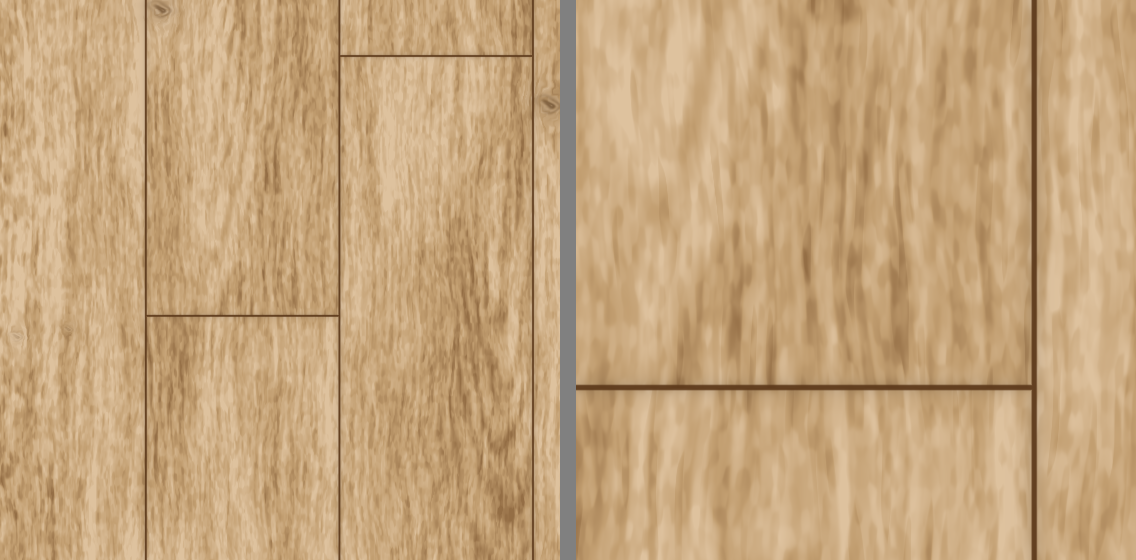
Left: the whole. Right: its middle third, enlarged.
Reproduce this texture procedurally as a WebGL 2 fragment shader.

```glsl
#version 300 es
precision highp float;
// Light oak floor: tall planks with staggered end joints, fine grain, cathedral rings and knots.
uniform vec2 u_resolution;
out vec4 fragColor;

vec2 hash2(vec2 p) {
  vec3 q = fract(p.xyx * vec3(0.1031, 0.1030, 0.0973));
  q += dot(q, q.yzx + 33.33);
  return fract((q.xx + q.yz) * q.zy);
}

// Smooth cellular noise: cell values blended by distance to each cell point.
float cells(vec2 p) {
  vec2 cell = floor(p), f = p - cell;
  float sum = 0.0, total = 0.0;
  for (int j = -1; j <= 1; j++)
    for (int i = -1; i <= 1; i++) {
      vec2 offset = vec2(i, j);
      vec2 h = hash2(cell + offset + 400.0);
      vec2 d = offset + 0.15 + 0.7 * h - f;
      float w = exp(-6.0 * dot(d, d));
      sum += w * fract(h.x * 7.3 + h.y * 3.7);
      total += w;
    }
  return sum / total;
}

// Layered sines that make the grain lines wander.
float wander(vec2 p, float seed) {
  return sin(p.y * 9.0 + p.x * 14.0 + seed)
       + 0.5 * sin(p.y * 23.0 - p.x * 31.0 + seed * 2.3)
       + 0.25 * sin(p.y * 57.0 + p.x * 60.0 + seed * 4.1);
}

vec3 oak(float tone) {
  vec3 brown = vec3(0.58, 0.43, 0.27), tan_ = vec3(0.76, 0.62, 0.44), cream = vec3(0.87, 0.76, 0.62);
  float t = 2.0 * clamp(tone, 0.0, 1.0);
  return mix(mix(brown, tan_, min(t, 1.0)), cream, max(t - 1.0, 0.0));
}

void main() {
  vec2 uv = gl_FragCoord.xy / u_resolution;
  float pixel = 1.0 / min(u_resolution.x, u_resolution.y);

  // Plank layout: equal columns, each end joint a fixed step higher than the last.
  float width = 0.3457;
  float across = (uv.x - 0.2604) / width;
  float column = floor(across);
  across -= column;
  float joint = 0.436 + 0.464 * column;
  float row = step(joint, uv.y);
  float seed = column * 3.1 + row * 7.7;

  // Knots push the grain aside and darken the wood.
  vec3 knots[4] = vec3[4](vec3(0.288, 0.985, 0.020), vec3(0.982, 0.815, 0.022),
                          vec3(0.030, 0.400, 0.012), vec3(0.122, 0.413, 0.010));
  float bend = 0.0, knotShade = 0.0;
  for (int i = 0; i < 4; i++) {
    vec2 d = (uv - knots[i].xy) / knots[i].z;
    d.y *= 1.25;
    d += 0.2 * vec2(sin(d.y * 4.0), sin(d.x * 3.0 + 1.0));
    float r = length(d);
    float strength = i < 2 ? 0.55 : 0.2;
    bend += sign(d.x) * knots[i].z * 0.7 * smoothstep(0.0, 0.7, abs(d.x)) * exp(-0.25 * r * r);
    knotShade += strength * exp(-1.3 * r * r) * (0.75 + 0.4 * sin(r * 9.0 + d.x * 2.0));
    knotShade += 0.2 * strength * exp(-0.16 * r * r);
  }

  // Grain coordinates, shifted for every plank.
  float sway = wander(uv, seed);
  vec2 grain = vec2(uv.x - bend + 0.004 * sway, uv.y) + vec2(seed * 0.37, seed * 0.71);

  // Long growth rings around a centre that differs between planks.
  float axis = 0.3 + 0.53 * column - 0.6 * (1.0 - row) * (1.0 - column);
  float centre = joint + mix(-0.23, 0.66, row);
  vec2 ringPos = vec2((across - axis) * width - bend + 0.005 * sway, 0.17 * (uv.y - centre));
  float ringDistance = length(ringPos) + 0.012 * (cells(grain * vec2(22.0, 8.0)) - 0.5);
  float ring = pow(0.5 + 0.5 * sin(ringDistance * 330.0 + 2.0 * cells(grain * vec2(40.0, 5.0))), 2.0);
  float ringMask = 0.1 + 0.9 * smoothstep(0.2, 0.75, cells(grain * vec2(9.0, 2.0) + 20.0));
  ringMask *= 0.35 + 0.65 * exp(-70.0 * ringPos.x * ringPos.x);

  // Tone: plank shade, broad bands, rings, fibres, pores and flecks.
  float leftWear = exp(-uv.x * 13.0);
  float tone = 0.73 - 0.05 * column - 0.2 * column * (across - 0.5);
  tone += 0.40 * (cells(grain * vec2(11.0, 2.5)) - 0.5);
  tone += 0.22 * (cells(grain * vec2(48.0, 3.5)) - 0.5);
  tone += 0.38 * (cells(grain * vec2(150.0, 9.0)) - 0.5);
  tone += (0.22 + 0.4 * leftWear) * (cells(grain * vec2(115.0, 48.0)) - 0.5);
  tone += 0.30 * (cells(grain * vec2(260.0, 85.0)) - 0.5);
  tone -= 0.32 * ring * ringMask + 0.12 * leftWear;
  float pore = smoothstep(0.68, 0.88, cells(grain * vec2(210.0, 22.0) + 50.0));
  tone -= 0.16 * pore;

  vec3 color = oak(tone);
  color = mix(color, vec3(0.40, 0.28, 0.16), clamp(knotShade, 0.0, 0.75));

  // Dark bevelled seams with a soft shaded edge.
  float seamDistance = min(min(across, 1.0 - across) * width, abs(uv.y - joint));
  color *= 1.0 - 0.14 * exp(-seamDistance * 260.0);
  float seam = 1.0 - smoothstep(0.0012 - 0.5 * pixel, 0.0018 + 0.7 * pixel, seamDistance);
  color = mix(color, vec3(0.36, 0.22, 0.10), 0.92 * seam);
  fragColor = vec4(color, 1.0);
}
```
